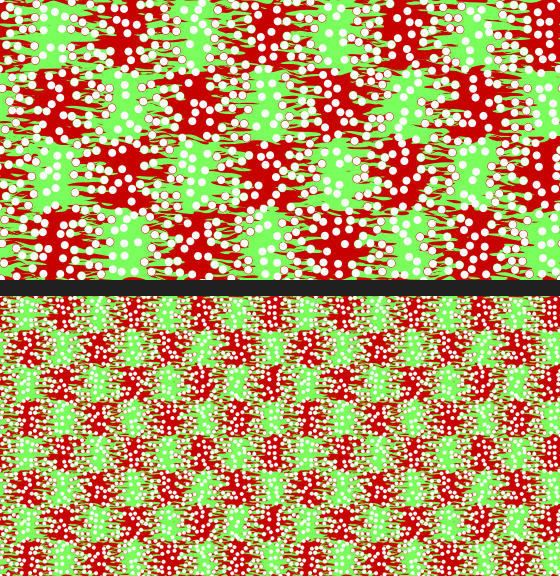
Top, the tile; bottom, the same tile 2 across and 2 down.
Give the GLSL for this pattern, as a WebGL 1 fragment shader.

```glsl
precision highp float;
// Red and green fluids in a checkerboard, fingering sideways through a bed of white discs; tiles.
uniform vec2 u_resolution;

const float TAU = 6.28319;
const vec2 BED = vec2(42.0, 21.0);   // discs per tile
const float BEDS_PER_CHECK = 5.25;   // disc spacings along one check

vec2 hash2(vec2 c) {
  c = mod(c, BED);
  return fract(sin(vec2(dot(c, vec2(127.1, 311.7)), dot(c, vec2(269.5, 183.3)))) * 43758.5);
}

vec2 looseCentre(vec2 cell) {
  return cell + 0.5 + 0.86 * (hash2(cell) - 0.5);
}

// Jittered centre, pushed away from neighbours that come too close
vec2 discCentre(vec2 cell) {
  vec2 centre = looseCentre(cell), push = vec2(0.0);
  for (int j = -1; j <= 1; j++) {
    for (int i = -1; i <= 1; i++) {
      vec2 away = centre - looseCentre(cell + vec2(float(i), float(j)));
      float gap = length(away);
      push += away / max(gap, 0.001) * max(0.0, 0.68 - gap) * 0.55;
    }
  }
  return centre + push;
}

float checker(vec2 check) {
  return sin(0.5 * TAU * (check.x - 0.3)) * sin(0.5 * TAU * check.y);
}

// Checkerboard warped by layered sines of whole frequency; positive is red
float fluid(vec2 g) {
  vec2 t = TAU * g / BED;
  float fingers = sin(29.0 * t.y + 3.0 * t.x + 1.3 * sin(7.0 * t.x + 5.0 * t.y))
    + sin(18.0 * t.y - 5.0 * t.x + 1.5 * sin(9.0 * t.x + 4.0 * t.y + 1.0))
    + 0.7 * sin(43.0 * t.y + 6.0 * t.x + 1.2 * sin(13.0 * t.x - 7.0 * t.y + 2.0));
  float waves = 0.04 * sin(11.0 * t.x + 2.0 * t.y) + 0.03 * sin(23.0 * t.x - 3.0 * t.y + 2.0);
  float strands = 0.07 * sin(9.0 * t.x + 5.0 * t.y + 1.0)
    * sin(38.0 * t.y + 2.5 * sin(7.0 * t.x + 3.0 * t.y) + sin(17.0 * t.x));
  return checker(g / BEDS_PER_CHECK + vec2(0.15 * fingers, waves + strands));
}

void main() {
  vec2 g = gl_FragCoord.xy / u_resolution * BED;
  float pixel = BED.y / u_resolution.y;

  // Approximate distance to the fluid interface
  float f = fluid(g), e = 0.02;
  vec2 slope = vec2(fluid(g + vec2(e, 0.0)) - f, fluid(g + vec2(0.0, e)) - f) / e;
  float red = f / max(length(slope), 0.2);

  // Each disc near an upright border drags a tapering tail of the other fluid
  float disc = 1.0;
  for (int j = -1; j <= 1; j++) {
    for (int i = -2; i <= 2; i++) {
      vec2 cell = floor(g) + vec2(float(i), float(j));
      vec2 centre = discCentre(cell), offset = g - centre;
      float radius = length(offset);
      disc = min(disc, radius - 0.297);

      vec2 check = centre / BEDS_PER_CHECK, random = hash2(cell + 9.0);
      float across = fract(check.x - 0.3);
      if (min(across, 1.0 - across) < 0.3) {
        float along = offset.x * (across < 0.5 ? -1.0 : 1.0);
        float bend = 0.13 * along * sin(3.0 * along + TAU * random.x);
        float halfWidth = (0.1 + 0.15 * random.y) * (1.0 - along / 1.7);
        float tail = max(abs(offset.y - bend) - halfWidth, -along);
        tail = min(tail, radius - 0.33);
        red = checker(check) > 0.0 ? min(red, tail) : max(red, -tail);
      }
    }
  }

  vec3 green = vec3(0.48, 1.0, 0.36), crimson = vec3(0.78, 0.0, 0.0);
  vec3 colour = mix(green, crimson, clamp(0.5 + red / pixel, 0.0, 1.0));
  colour = mix(colour, vec3(1.0), clamp(0.5 - disc / pixel, 0.0, 1.0));
  gl_FragColor = vec4(colour, 1.0);
}
```
